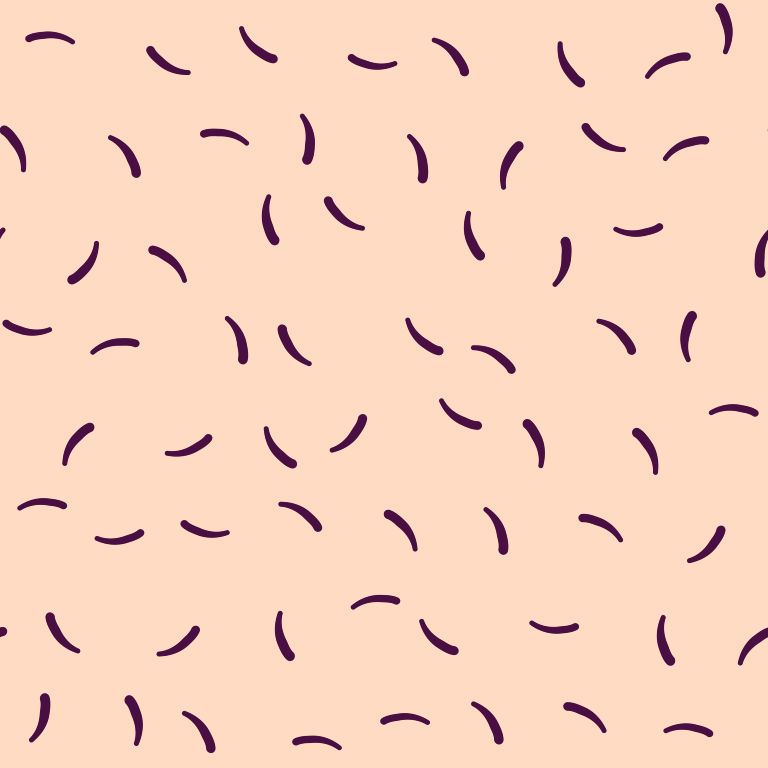
Give the GLSL for this pattern, as a WebGL 2 fragment shader.

```glsl
#version 300 es
precision highp float;
// Scattered, tapered, curved brush dashes in dark plum on a pale peach ground.

uniform vec2 u_resolution;
out vec4 fragColor;

const float GRID = 8.0; // cells across the canvas; the pattern tiles at its edges

vec3 hash3(vec2 cell) {
    vec3 h = fract(cell.xyx * vec3(0.1031, 0.1030, 0.0973) + 0.37);
    h += dot(h, h.yxz + 33.33);
    return fract((h.xxy + h.yzz) * h.zyx);
}

// Signed distance to an arched dash, thin at its left end and thick at its right.
float dashDistance(vec2 p, float thickRadius) {
    const float bendRadius = 0.43;
    const float halfLength = 0.235;
    p.y += bendRadius - 0.035;

    // Unroll the arc into a straight segment
    vec2 q = vec2(atan(p.x, p.y) * bendRadius, length(p) - bendRadius);
    float along = clamp(q.x / halfLength, -1.0, 1.0);

    // The heavy end flicks slightly outward
    q.y -= 0.015 * smoothstep(0.3, 1.0, along);
    float radius = mix(0.025, thickRadius, smoothstep(-1.2, 0.5, along));
    return length(q - vec2(along * halfLength, 0.0)) - radius;
}

void main() {
    vec2 p = gl_FragCoord.xy / u_resolution.y * GRID;
    float pixel = GRID / u_resolution.y;
    float dist = 1.0;

    // Nearest dash among the neighbouring cells
    for (int j = -1; j <= 1; j++) {
        for (int i = -1; i <= 1; i++) {
            vec2 cell = floor(p) + vec2(i, j);
            vec2 id = mod(cell, GRID);
            vec3 place = hash3(id + 3.7);
            vec3 style = hash3(id + 41.3);

            // Staggered rows with jittered centres
            float stagger = 0.25 + 0.5 * mod(id.y, 2.0);
            vec2 centre = cell + vec2(stagger, 0.5) + (place.xy - 0.5) * vec2(0.44, 0.5);

            // Random direction and handedness
            float angle = 6.28319 * style.x;
            float c = cos(angle), s = sin(angle);
            vec2 local = mat2(c, -s, s, c) * (p - centre);
            local.y *= style.y < 0.5 ? -1.0 : 1.0;

            // Upright dashes are heavier, as from a broad nib
            dist = min(dist, dashDistance(local, mix(0.037, 0.052, abs(s))));
        }
    }

    vec3 peach = vec3(1.0, 0.86, 0.77);
    vec3 plum = vec3(0.29, 0.06, 0.26);
    float ink = 1.0 - smoothstep(-0.6 * pixel, 0.6 * pixel, dist);
    fragColor = vec4(mix(peach, plum, ink), 1.0);
}
```
